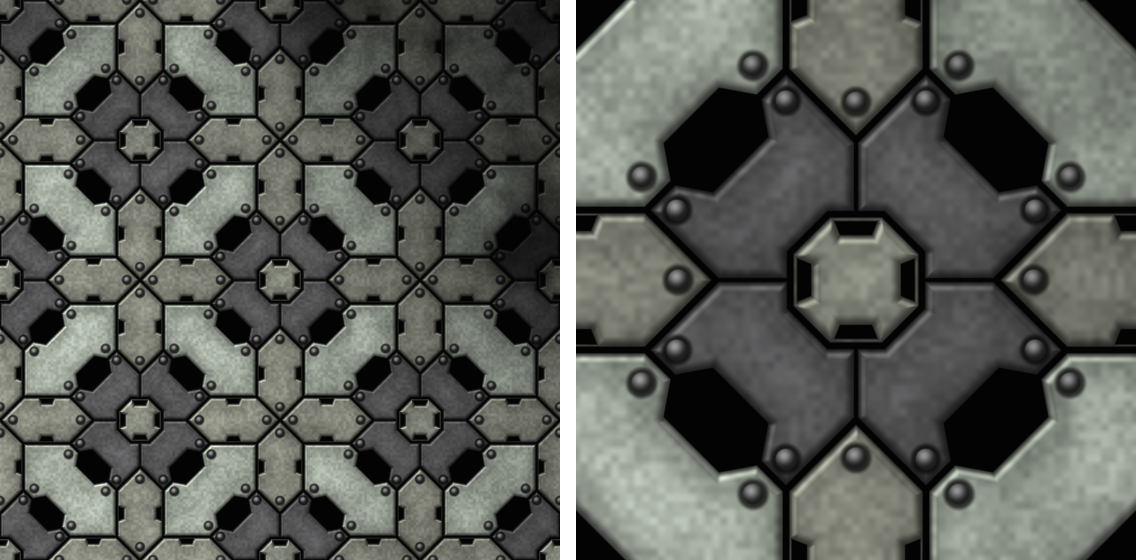
Left: the whole. Right: its middle third, enlarged.
Give the GLSL for this pattern, as a Shadertoy shader.

```glsl
// Riveted armour plating: octagonal hubs, long hexagonal straps and clipped square plates.
// Each point is mirrored into one small wedge, where plane distances define every part;
// bevels come from comparing relief toward the light, wear from value noise and soot.

const float CANVAS_UNITS = 24.0;   // plate modules across the canvas
const float HALF_TILE = 6.0;       // half of the repeat, in modules
const float SEAM = 0.048;          // half width of the gaps
const float COLLAR_SLACK = 0.018;  // narrows the gaps between collar quarters
const float HUB_RADIUS = 0.94;
const float RIVET_RADIUS = 0.17;
const float BEVEL = 0.10;
const float RIM_GAIN = 0.75;
const float MOTTLE = 0.38;
const float GRAIN = 0.22;
const vec2 LIGHT = vec2(-0.5, 0.866);
const vec3 VOID_COLOR = vec3(0.012);
const vec3 SQUARE_COLOR = vec3(0.645, 0.68, 0.63);
const vec3 STRAP_COLOR = vec3(0.56, 0.565, 0.515);
const vec3 HUB_COLOR = vec3(0.58, 0.595, 0.54);
const vec3 COLLAR_COLOR = vec3(0.365, 0.362, 0.368);

// Rivet centres inside the wedge
const vec2 RIVETS[4] = vec2[4](vec2(3.06, 1.47), vec2(2.56, 1.0),
                               vec2(2.54, 0.0), vec2(5.44, 0.0));
// Soot spots: centre, tightness, strength
const vec4 SOOT[5] = vec4[5](vec4(1.0, 1.0, 4.8, 0.72), vec4(0.99, 0.52, 40.0, 0.4),
                             vec4(0.62, 1.03, 55.0, 0.45), vec4(0.0, 1.0, 18.0, 0.25),
                             vec4(1.0, 0.0, 5.0, 0.15));

float hash(vec2 p) {
    vec3 q = fract(vec3(p.xyx) * 0.1031);
    q += dot(q, q.yzx + 33.33);
    return fract((q.x + q.y) * q.z);
}

float noise(vec2 p) {
    vec2 i = floor(p), f = fract(p);
    f = f * f * (3.0 - 2.0 * f);
    return mix(mix(hash(i), hash(i + vec2(1, 0)), f.x),
               mix(hash(i + vec2(0, 1)), hash(i + vec2(1, 1)), f.x), f.y);
}

float fbm(vec2 p) {
    float sum = 0.0, amp = 0.53;
    for (int i = 0; i < 4; i++) {
        sum += amp * noise(p);
        p = mat2(0.8, 0.6, -0.6, 0.8) * p * 2.1 + 7.3;
        amp *= 0.5;
    }
    return sum;
}

// Mirror the plane into the wedge 0 <= y <= x, x + y <= HALF_TILE, hub at the origin
vec2 foldTile(vec2 p) {
    p = abs(mod(p + HALF_TILE, 2.0 * HALF_TILE) - HALF_TILE);
    if (p.x + p.y > HALF_TILE) p = HALF_TILE - p.yx;
    return p.x > p.y ? p : p.yx;
}

// Inner distances of the plates: hub, strap, collar, square
vec4 plateDistances(vec2 q) {
    float sum = q.x + q.y, diff = q.x - q.y;
    const float D = 0.7071;
    float hub = HUB_RADIUS - max(q.x, sum * D);
    float strap = min(1.0 - q.y, min(diff - 2.0, 6.0 - sum) * D);
    float collar = min(min(q.y + COLLAR_SLACK, -hub), min(4.0 - sum, 2.0 - diff) * D);
    float square = min(q.y - 1.0, (sum - 4.0) * D);
    return vec4(hub, strap, collar, square);
}

// Trapezoid slot, y points to its wide side
float slot(vec2 p, vec2 halfSize) {
    return max(abs(p.y) - halfSize.y, (abs(p.x) - halfSize.x - 0.4 * p.y) * 0.93);
}

// Six-sided opening straddling the collar and the square plate
float opening(vec2 q) {
    vec2 r = abs(vec2(q.x - q.y, q.x + q.y - 4.0) * 0.7071);
    return max(r.y - 0.5, dot(r, vec2(0.824, 0.567)) - 0.745);
}

// Distance to the nearest gap, positive on metal
float clearance(vec2 p) {
    vec2 q = foldTile(p);
    vec4 d = plateDistances(q);
    float metal = max(max(d.x, d.y), max(d.z, d.w)) - SEAM;
    float slots = min(slot(vec2(q.x - 4.0, q.y - 0.81), vec2(0.26, 0.11)),
                      slot(vec2(q.y, q.x - 0.74), vec2(0.27, 0.1)));
    return min(metal, min(slots, opening(q)));
}

float rivetDistance(vec2 p) {
    vec2 q = foldTile(p);
    float d = 9.0;
    for (int i = 0; i < 4; i++) d = min(d, length(q - RIVETS[i]));
    return d;
}

void mainImage(out vec4 fragColor, in vec2 fragCoord) {
    vec2 uv = fragCoord / iResolution.y;
    vec2 p = uv * CANVAS_UNITS;
    float px = CANVAS_UNITS / iResolution.y;

    // Plate colour
    vec4 d = plateDistances(foldTile(p));
    vec3 color = d.x > 0.0 ? HUB_COLOR : d.y > 0.0 ? STRAP_COLOR
               : d.z > 0.0 ? COLLAR_COLOR : SQUARE_COLOR;

    // Mottling and fine grain
    color *= 1.0 + MOTTLE * (fbm(p * 0.9) - 0.5) + GRAIN * (noise(p * 9.0) - 0.5);

    // Bevelled rims and shaded edges
    float gap = clearance(p);
    float rim = smoothstep(0.0, BEVEL, gap) - smoothstep(0.0, BEVEL, clearance(p + LIGHT * 0.07));
    color *= mix(0.38, 0.88, smoothstep(0.0, 0.17, gap)) + 0.14 * smoothstep(0.1, 0.7, gap)
           + RIM_GAIN * max(rim, 0.0);

    // Domed rivets with a contact shadow and a glint toward the light
    float rivet = rivetDistance(p);
    float glint = rivetDistance(p - LIGHT * 0.06);
    color *= mix(0.3, 1.0, smoothstep(RIVET_RADIUS, RIVET_RADIUS + 0.09, rivet));
    vec3 dome = vec3(0.12, 0.125, 0.12) + 0.5 * smoothstep(0.18, 0.0, glint);
    color = mix(dome, color, smoothstep(-px, px, rivet - RIVET_RADIUS + 0.02));

    // Soot darkens parts of the surface unevenly
    float soot = 0.0;
    for (int i = 0; i < 5; i++) {
        vec2 v = uv - SOOT[i].xy;
        soot += SOOT[i].w * exp(-dot(v, v) * SOOT[i].z);
    }
    color *= 1.0 - clamp(soot * (0.55 + 0.9 * fbm(uv * 11.0)), 0.0, 0.93);

    color = mix(VOID_COLOR, color, smoothstep(-px, px, gap));
    fragColor = vec4(color, 1.0);
}
```
